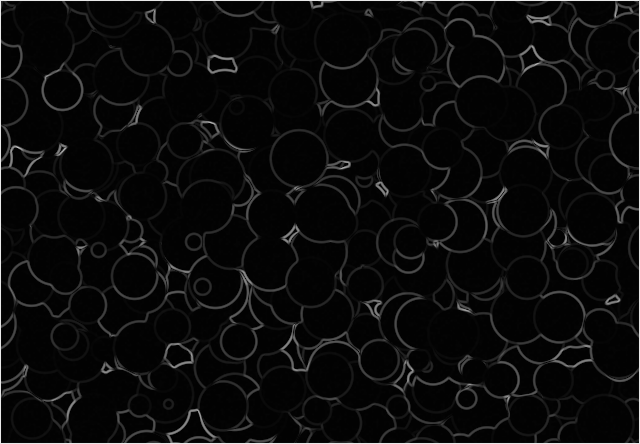
Reproduce this pattern procedurally as a Shadertoy shader.

```glsl
// Outlines of a dense pile of overlapping discs on black, inside a thin pale frame.
// Discs are stacked layer by layer on jittered grids; the gradient of the soft
// stack is carried along analytically, and its length gives the line brightness.

const float CELL = 0.13;            // grid pitch, in canvas heights
const int LAYERS = 8;
const float MIN_RADIUS = 0.010;
const float MAX_RADIUS = 0.065;
const float EDGE_WIDTH = 0.0079;    // softness of a disc rim
const float FRAME_WIDTH = 0.0028;
const float CONTRAST = 0.38;
const float GROUND_SHADE = 1.4;     // brighter than any disc
const float BLACK = 0.007;
const float FRAME_GRAY = 0.91;

vec4 hash4(vec3 p) {
    vec4 q = fract(p.xyzx * vec4(0.1031, 0.1030, 0.0973, 0.1099));
    q += dot(q, q.wzxy + 33.33);
    return fract((q.xxyz + q.yzzw) * q.zywx);
}

float valueNoise(vec2 p) {
    vec2 i = floor(p), f = fract(p);
    f = f * f * (3.0 - 2.0 * f);
    float a = hash4(vec3(i, 71.0)).x;
    float b = hash4(vec3(i + vec2(1.0, 0.0), 71.0)).x;
    float c = hash4(vec3(i + vec2(0.0, 1.0), 71.0)).x;
    float d = hash4(vec3(i + vec2(1.0, 1.0), 71.0)).x;
    return mix(mix(a, b, f.x), mix(c, d, f.x), f.y);
}

// Lays one disc over the stack. stack.x is the shade, stack.yz its gradient,
// scaled so that a full step from 0 to 1 peaks at length 1.
vec3 coverWithDisc(vec3 stack, vec2 offset, float radius, float shade) {
    float dist = max(length(offset), 1e-5);
    float t = clamp((radius - dist) / EDGE_WIDTH + 0.5, 0.0, 1.0);
    float cover = t * t * (3.0 - 2.0 * t);
    vec2 slope = -4.0 * t * (1.0 - t) * offset / dist;
    vec2 gradient = stack.yz * (1.0 - cover) + slope * (shade - stack.x);
    return vec3(mix(stack.x, shade, cover), gradient);
}

// Adds one grid of discs, one per cell, with random place, size and shade.
vec3 addLayer(vec3 stack, vec2 p, float layer) {
    vec2 g = p / CELL + 20.0 + 7.0 * hash4(vec3(layer, 5.0, 9.0)).xy;
    vec2 home = floor(g);
    for (int y = -1; y <= 1; y++) {
        for (int x = -1; x <= 1; x++) {
            vec2 cell = home + vec2(x, y);
            vec4 rnd = hash4(vec3(cell, 13.0 * layer + 3.0));
            vec2 offset = (g - cell - rnd.xy) * CELL;
            float radius = mix(MIN_RADIUS, MAX_RADIUS, sqrt(rnd.z));
            stack = coverWithDisc(stack, offset, radius, rnd.w * rnd.w);
        }
    }
    return stack;
}

float frameMask(vec2 p, vec2 size) {
    vec2 inset = min(p, size - p);
    float d = min(inset.x, inset.y);
    return 1.0 - smoothstep(0.75 * FRAME_WIDTH, 1.25 * FRAME_WIDTH, d);
}

void mainImage(out vec4 fragColor, in vec2 fragCoord) {
    vec2 p = fragCoord / iResolution.y;
    vec2 size = iResolution.xy / iResolution.y;

    // Pale ground shows only through the gaps, giving the brightest lines
    vec3 stack = vec3(GROUND_SHADE, 0.0, 0.0);
    for (int i = 0; i < LAYERS; i++) {
        stack = addLayer(stack, p, float(i));
    }

    // Rim brightness, with a faint grain in the dark areas
    float gray = BLACK + CONTRAST * length(stack.yz);
    gray += 0.012 * pow(valueNoise(p * 180.0), 3.0);
    gray = mix(gray, FRAME_GRAY, frameMask(p, size));
    fragColor = vec4(vec3(gray), 1.0);
}
```
